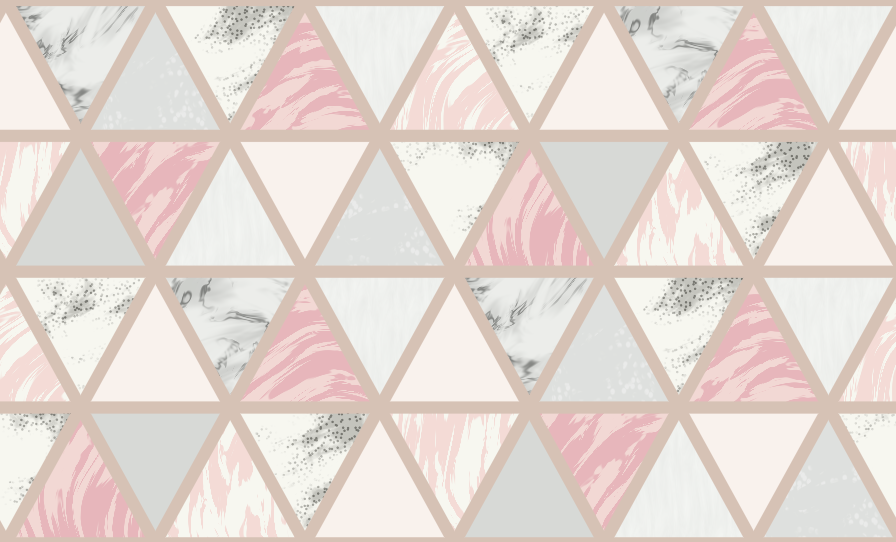
Write a Shadertoy shader that draws this pattern.

```glsl
// Rows of triangles in marble, stone and blush finishes, split by wide beige bands.
#define ROWS 3.99          // rows down the canvas
#define HALF_BASE 0.5505   // half a triangle base, in row heights
#define SHIFT 0.078        // sideways start, in half bases
#define BAND 0.045         // half width of a band, in row heights
#define BAND_COLOR vec3(0.84, 0.76, 0.71)
#define WHITE vec3(0.968, 0.968, 0.942)
#define CREAM vec3(0.976, 0.948, 0.928)
#define BLUSH vec3(0.955, 0.860, 0.840)
#define ROSE vec3(0.905, 0.715, 0.735)
#define GREY vec3(0.842, 0.852, 0.840)

// Finishes: 0 cream, 1 veined marble, 2 flaked grey, 3 speckled white,
// 4 rose swirl, 5 pale concrete, 6 blush swirl, 7 plain grey
const int EVEN_ROW[12] = int[12](0, 1, 2, 3, 4, 5, 6, 3, 0, 1, 4, 5);
const int ODD_ROW[12] = int[12](6, 7, 4, 5, 0, 2, 3, 4, 7, 6, 3, 0);

vec2 hash2(vec2 p) {
    vec3 h = fract(vec3(p.xyx) * vec3(0.1031, 0.1030, 0.0973));
    h += dot(h, h.yzx + 33.33);
    return fract((h.xx + h.yz) * h.zy);
}

// Layered, warped sines; roughly -1 to 1
float turbulence(vec2 p) {
    float sum = 0.0, amp = 0.5;
    for (int i = 0; i < 5; i++) {
        p = mat2(0.8, 0.6, -0.6, 0.8) * p * 1.8 + 0.8 * sin(p.yx * 1.3);
        sum += amp * sin(p.x) * sin(p.y + 1.0);
        amp *= 0.68;
    }
    return sum;
}

// Distance to the nearest scattered point
float cellular(vec2 p) {
    vec2 cell = floor(p);
    float d = 2.0;
    for (int y = -1; y <= 1; y++)
        for (int x = -1; x <= 1; x++) {
            vec2 c = cell + vec2(x, y);
            d = min(d, length(c + hash2(c + 200.0) - p));
        }
    return d;
}

// Ragged curved streaks, 0 to 1
float swirl(vec2 q, float angle, float seed) {
    vec2 along = vec2(cos(angle), sin(angle));
    vec2 s = vec2(dot(q, along), dot(q, vec2(-along.y, along.x)));
    s.y += 0.55 * s.x * s.x + 0.03 * sin(7.0 * s.x + seed);
    float v = turbulence(s * vec2(2.2, 13.0) + seed * 3.7);
    return smoothstep(-0.07, 0.07, v);
}

vec3 veinedMarble(vec2 q, float seed) {
    vec2 s = mat2(0.8, -0.6, 0.6, 0.8) * q;
    float cloud = turbulence(s * vec2(2.5, 4.5) + seed);
    float vein = 1.0 - abs(turbulence(s * vec2(3.0, 6.0) + seed + 5.0));
    float shade = 0.12 * smoothstep(-0.4, 0.7, cloud);
    shade += 0.30 * smoothstep(0.80, 1.0, vein) * smoothstep(-0.25, 0.45, cloud);
    return vec3(0.925, 0.930, 0.918) - shade;
}

vec3 speckledWhite(vec2 q, float seed) {
    float cloud = turbulence(q * 3.0 + seed * 2.3) + 0.6 * q.x + 0.4 * q.y;
    float patchy = smoothstep(-0.1, 0.6, cloud);
    float speck = smoothstep(0.34, 0.12, cellular(q * 26.0 + seed * 9.0));
    float smudge = smoothstep(0.25, 0.9, cloud + 0.3 * turbulence(q * 9.0));
    return WHITE - 0.30 * speck * patchy - 0.20 * smudge;
}

vec3 flakedGrey(vec2 q, float seed) {
    float patchy = smoothstep(0.05, 0.4, turbulence(q * 5.0 + seed));
    float flake = smoothstep(0.45, 0.2, cellular(q * vec2(20.0, 15.0) + seed * 5.0));
    return mix(vec3(0.872, 0.880, 0.870), vec3(0.93), 0.8 * flake * patchy);
}

vec3 finish(int kind, vec2 q, float seed, float oddRow) {
    float angle = 0.15 + 0.75 * oddRow + 0.35 * hash2(vec2(seed, 3.0)).x;
    if (kind == 0) return CREAM;
    if (kind == 1) return veinedMarble(q, seed);
    if (kind == 2) return flakedGrey(q, seed);
    if (kind == 3) return speckledWhite(q, seed);
    if (kind == 4) return mix(ROSE, BLUSH, 0.9 * swirl(q, angle, seed));
    if (kind == 5) return vec3(0.937, 0.943, 0.932) + 0.016 * turbulence(q * vec2(24.0, 5.0) + seed);
    if (kind == 6) return mix(BLUSH, WHITE, swirl(q, angle + 0.5, seed));
    return GREY;
}

void mainImage(out vec4 fragColor, in vec2 fragCoord) {
    float pixel = ROWS / iResolution.y;
    float x = fragCoord.x * pixel / HALF_BASE - SHIFT;
    float y = (iResolution.y - fragCoord.y) * pixel;
    float row = floor(y), t = y - row;

    // Slanted edge inside this half-base column
    float column = floor(x), f = x - column;
    float edge = mod(column + row, 2.0) < 0.5 ? t : 1.0 - t;
    float k = column + step(edge, f);
    float slant = abs(f - edge) * HALF_BASE / sqrt(1.0 + HALF_BASE * HALF_BASE);
    float d = min(slant, min(t, 1.0 - t));

    // Each pair of rows slides the sequence by half its length
    float oddRow = mod(row, 2.0);
    int index = int(mod(k + 6.0 * floor(row / 2.0), 12.0));
    int kind = oddRow < 0.5 ? EVEN_ROW[index] : ODD_ROW[index];
    vec2 q = vec2((x - k) * HALF_BASE, 0.5 - t);
    vec3 color = finish(kind, q, float(index) + 12.0 * oddRow, oddRow);

    float inside = smoothstep(-0.7 * pixel, 0.7 * pixel, d - BAND);
    fragColor = vec4(mix(BAND_COLOR, color, inside), 1.0);
}
```
